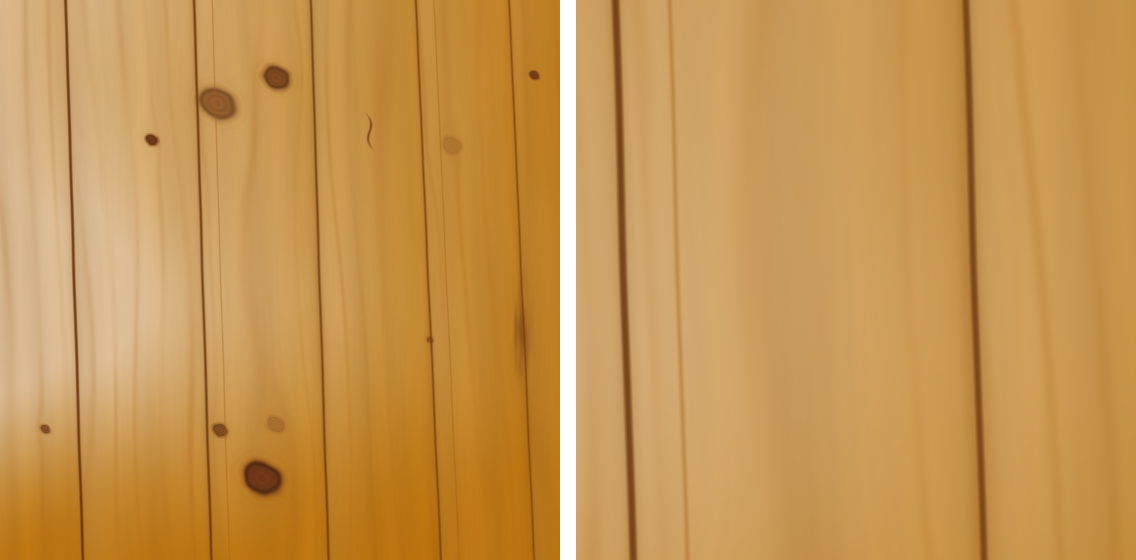
Left, the full canvas; right, a detail of the centre.
Write a Shadertoy shader that draws this texture.

```glsl
// Varnished pine boards with leaning seams, fine grain, knots and a soft window sheen.

const vec3 DEEP = vec3(0.725, 0.445, 0.05);
const vec3 AMBER = vec3(0.75, 0.52, 0.175);
const vec3 PALE = vec3(0.86, 0.735, 0.58);
const vec3 GRAIN = vec3(0.64, 0.37, 0.07);
const vec3 SEAM = vec3(0.40, 0.19, 0.05);
const vec3 KNOT = vec3(0.42, 0.21, 0.09);

const float FIRST_SEAM = 0.117;   // first seam along the top edge
const float BOARD_WIDTH = 0.24;   // board spacing at the first seam
const float NARROWING = 0.0105;   // boards get narrower to the right
const vec2 LEAN = vec2(0.031, 0.045); // seam drift, left and right boards
const float SEAM_HALF = 0.0022;
const vec2 SHEEN_CENTER = vec2(0.04, 0.44);

// Knots: center, radius, darkness
const int KNOT_COUNT = 10;
const vec4 KNOTS[KNOT_COUNT] = vec4[](
    vec4(0.389, 0.815, 0.027, 0.60), vec4(0.494, 0.861, 0.020, 0.80),
    vec4(0.271, 0.750, 0.009, 1.00), vec4(0.470, 0.145, 0.029, 1.00),
    vec4(0.393, 0.232, 0.011, 0.75), vec4(0.492, 0.242, 0.014, 0.25),
    vec4(0.081, 0.234, 0.007, 0.75), vec4(0.954, 0.866, 0.007, 0.95),
    vec4(0.807, 0.740, 0.015, 0.18), vec4(0.768, 0.393, 0.005, 0.60));

vec2 hashGradient(vec2 cell) {
    vec2 h = vec2(dot(cell, vec2(127.1, 311.7)), dot(cell, vec2(269.5, 183.3)));
    return 2.0 * fract(sin(h) * 43758.5) - 1.0;
}

float gradientNoise(vec2 p) {
    vec2 i = floor(p), f = p - i;
    vec2 s = f * f * f * (f * (f * 6.0 - 15.0) + 10.0);
    vec2 e = vec2(0.0, 1.0);
    return mix(
        mix(dot(hashGradient(i), f), dot(hashGradient(i + e.yx), f - e.yx), s.x),
        mix(dot(hashGradient(i + e.xy), f - e.xy), dot(hashGradient(i + 1.0), f - 1.0), s.x), s.y);
}

// Antialiased mask of a line with the given half width
float lineMask(float dist, float halfWidth, float soft) {
    return 1.0 - smoothstep(halfWidth - soft, halfWidth + soft, abs(dist));
}

// Tilted oval distance with a gently uneven rim
float knotDistance(vec2 d, float radius) {
    vec2 q = mat2(0.82, 0.57, -0.57, 0.82) * d * vec2(0.95, 1.0);
    q.x *= 0.82;
    return length(q) / radius + 0.22 * gradientNoise(d * 0.9 / radius + radius * 900.0);
}

// Grain bends around every knot
vec2 bendAroundKnots(vec2 p) {
    vec2 bent = p;
    for (int i = 0; i < KNOT_COUNT; i++) {
        vec2 d = p - KNOTS[i].xy;
        vec2 s = d * vec2(1.0, 0.45) / KNOTS[i].z;
        bent.x -= 0.75 * d.x * exp(-dot(s, s) / 5.0);
    }
    return bent;
}

vec3 addKnots(vec3 color, vec2 p, float pixel) {
    for (int i = 0; i < KNOT_COUNT; i++) {
        vec4 k = KNOTS[i];
        float r = knotDistance(p - k.xy, k.z);
        float soft = 0.14 + 1.5 * pixel / k.z;
        float rings = 0.5 + 0.5 * sin(r * 17.0);
        float halo = exp(-2.8 * max(r - 0.9, 0.0)) * (0.3 + 0.5 * rings);
        color = mix(color, GRAIN, halo * k.w * 0.8);
        float rim = exp(-25.0 * (r - 0.85) * (r - 0.85));
        vec3 wood = KNOT * (1.08 - 0.25 * rim - 0.06 * rings);
        color = mix(color, wood, k.w * (1.0 - smoothstep(1.0 - soft, 1.0 + soft, r)));
    }
    return color;
}

void mainImage(out vec4 fragColor, in vec2 fragCoord) {
    vec2 uv = fragCoord / iResolution.xy;
    float pixel = 1.0 / min(iResolution.x, iResolution.y);

    // Board coordinate: whole numbers fall on the seams
    float drift = mix(LEAN.x, LEAN.y, smoothstep(0.55, 0.78, uv.x)) * (1.0 - uv.y);
    float across = uv.x - drift + 0.0012 * gradientNoise(vec2(3.0, uv.y * 7.0));
    float root = sqrt(max(BOARD_WIDTH * BOARD_WIDTH - 4.0 * NARROWING * (across - FIRST_SEAM), 0.001));
    float coord = (BOARD_WIDTH - root) / (2.0 * NARROWING);
    float board = floor(coord);
    float seamDist = (coord - floor(coord + 0.5)) * root;
    float fromLeft = (coord - board) * root;

    // Varnish tone: pale sheen at the left, deep orange toward the bottom and right
    vec2 toSheen = (uv - SHEEN_CENTER) * vec2(3.4, 4.6);
    float pale = 0.92 * pow(1.0 - uv.x, 1.2) * smoothstep(-0.06, 0.48, uv.y);
    pale += 0.5 * exp(-dot(toSheen, toSheen)) + 0.12 * (0.5 - coord + board);
    pale += 0.16 * gradientNoise(vec2(board * 5.3, 2.5)) + 0.18 * gradientNoise(uv * vec2(5.0, 3.0));
    float deep = 0.85 * smoothstep(0.38, 0.0, uv.y) + 0.45 * smoothstep(0.6, 1.0, uv.x);
    vec3 color = mix(mix(AMBER, DEEP, clamp(deep, 0.0, 1.0)), PALE, clamp(pale, 0.0, 1.0));

    // Long streaks, growth rings and fine fibres
    vec2 g = vec2(bendAroundKnots(uv).x - drift + board * 7.31, uv.y + board * 3.7);
    float streak = gradientNoise(g * vec2(26.0, 1.1));
    float phase = g.x * 120.0 + 9.0 * gradientNoise(g * vec2(8.0, 1.3));
    float rings = pow(0.5 + 0.5 * sin(phase), 7.0) * (0.5 + gradientNoise(g * vec2(18.0, 2.0) + 4.0));
    color *= 1.0 + 0.07 * streak + 0.018 * gradientNoise(g * vec2(150.0, 9.0));
    color = mix(color, GRAIN, clamp(0.24 * rings + 0.10 * max(-streak, 0.0), 0.0, 0.5));
    color = addKnots(color, uv, pixel);

    // Bark streak and a curled crack on the right-hand boards
    vec2 bark = (uv - vec2(0.930, 0.41)) / vec2(0.015, 0.075);
    float barkMask = exp(-dot(bark, bark)) * smoothstep(-0.5, 0.3, gradientNoise(uv * vec2(110.0, 14.0)));
    color = mix(color, KNOT, 0.6 * barkMask);
    vec2 crack = uv - vec2(0.660, 0.765);
    float curl = crack.x - 0.005 * sin(crack.y * 75.0) + 9.0 * crack.y * abs(crack.y);
    color = mix(color, KNOT, 0.75 * lineMask(curl, 0.002, 0.002) * smoothstep(0.04, 0.01, abs(crack.y)));

    // Faint inner edge on odd boards, then soft seams
    color = mix(color, GRAIN, 0.4 * lineMask(fromLeft - 0.032, 0.0012, 0.0015) * mod(board, 2.0));
    color = mix(color, GRAIN * 0.85, 0.4 * exp(-abs(seamDist) / 0.004));
    float seam = lineMask(seamDist, SEAM_HALF * mix(1.1, 0.65, uv.x), 0.0012 + 0.5 * pixel);
    color = mix(color, SEAM, seam * mix(0.92, 0.5, uv.x));
    fragColor = vec4(clamp(color, 0.0, 1.0), 1.0);
}
```
